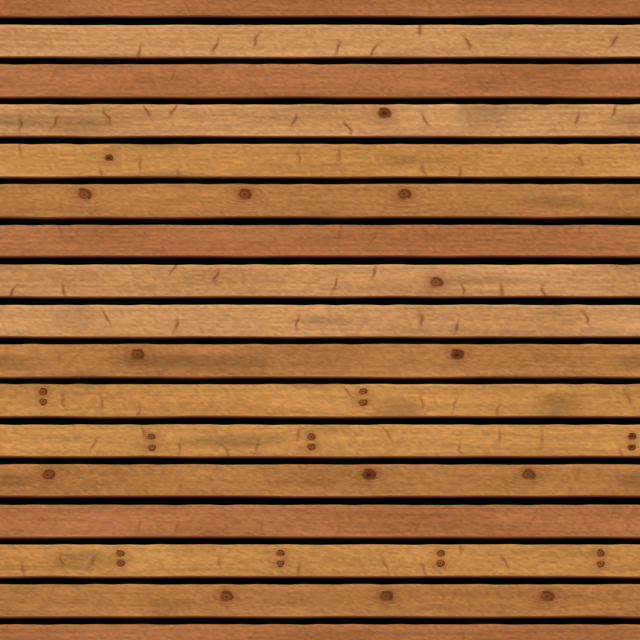
This texture is drawn by a three.js fragment shader. Its source:

```glsl
// Sixteen horizontal timber slats with black gaps, in four wood tones.
// Each slat gets wrapped noise grain, knots on a four-slot lattice that bend
// the grain, short slanted resin marks, and a dark underside edge.
varying vec2 vUv;

#define ROWS 16.0
#define ROW_SHIFT 0.47
#define HALF_GAP 0.078
#define EDGE_SOFT 0.022
#define KNOT_SLOTS 4.0
#define MARK_SLOTS 16.0
#define GRAIN 0.15
#define FLECK 0.13
// Slat numbers of each tone, counted upward; the rest are golden
#define RED_ROWS vec4(2.0, 9.0, 13.0, 15.0)
#define LIGHT_ROWS vec4(7.0, 8.0, 12.0, 14.0)
#define BROWN_ROWS vec4(0.0, 3.0, 6.0, 10.0)

const vec3 GOLDEN = vec3(0.75, 0.525, 0.285);
const vec3 LIGHT = vec3(0.765, 0.55, 0.345);
const vec3 BROWN = vec3(0.685, 0.46, 0.255);
const vec3 RED = vec3(0.665, 0.42, 0.25);
const vec3 UNDERSIDE = vec3(0.36, 0.16, 0.07);
const vec3 KNOT = vec3(0.41, 0.20, 0.09);
const vec3 CORE = vec3(0.18, 0.04, 0.02);
const vec3 GAP = vec3(0.01, 0.01, 0.0);

float hash(vec2 p) {
  return fract(sin(dot(p, vec2(127.1, 311.7))) * 43758.5);
}

// Value noise that wraps along x after the given whole period
float noise(vec2 p, float period) {
  vec2 i = floor(p), f = fract(p);
  f = f * f * (3.0 - 2.0 * f);
  vec2 c = mod(i.x + vec2(0.0, 1.0), period);
  return mix(mix(hash(vec2(c.x, i.y)), hash(vec2(c.y, i.y)), f.x),
             mix(hash(vec2(c.x, i.y + 1.0)), hash(vec2(c.y, i.y + 1.0)), f.x), f.y);
}

// Noise over one slat: whole frequency along x, any frequency across
float slatNoise(vec2 p, vec2 freq, float seed) {
  return noise(vec2(p.x * freq.x, p.y * freq.y + seed * 37.0), freq.x);
}

float inRows(float id, vec4 rows) {
  return float(any(lessThan(abs(rows - id), vec4(0.5))));
}

float gauss(vec2 d) {
  return exp(-dot(d, d));
}

void main() {
  float row = vUv.y * ROWS - ROW_SHIFT;
  float id = mod(floor(row), ROWS);
  vec2 p = vec2(vUv.x, fract(row));
  float red = inRows(id, RED_ROWS);
  float light = inRows(id, LIGHT_ROWS);
  float brown = inRows(id, BROWN_ROWS);
  float golden = 1.0 - red - light - brown;

  // Knot lattice, with distances in canvas units
  float s = p.x * KNOT_SLOTS + hash(vec2(id, 3.0));
  vec2 slot = vec2(mod(floor(s), KNOT_SLOTS), id + 40.0);
  float knotY = mix(0.45, 0.7, hash(vec2(id, 8.0)));
  vec2 d = vec2((fract(s) - 0.5) / KNOT_SLOTS, (p.y - knotY) / ROWS);
  float chance = 0.72 * brown + 0.75 * golden + 0.12 * light;
  float present = step(hash(slot), chance);
  float pairUp = golden * step(0.35, hash(vec2(id, 12.0)));
  vec2 k = vec2(d.x, mix(d.y, abs(d.y) - 0.008, pairUp));
  k += 0.0025 * (vec2(slatNoise(p, vec2(90.0, 5.0), id),
                      slatNoise(p, vec2(80.0, 6.0), id + 20.0)) - 0.5);
  float radius = mix(0.0105, 0.0065, golden);
  float r = length(k * vec2(0.85, 1.1)) / radius;

  // Grain is drawn out around a knot and merges into its arching rings
  float bend = present * gauss(d / vec2(0.045, 0.03));
  vec2 g = vec2(p.x, p.y - 0.6 * bend * (p.y - knotY));
  g.y += 0.09 * (slatNoise(p, vec2(7.0, 1.5), id + 60.0) - 0.5);
  float lines = 0.6 * slatNoise(g, vec2(9.0, 13.0), id)
              + 0.4 * slatNoise(g, vec2(28.0, 21.0), id + 17.0) - 0.5;
  float rings = 0.5 * sin(length(d * vec2(0.38, 1.0)) * 1500.0 + 5.0 * lines);
  lines = mix(lines, rings, 0.4 * bend * (0.4 + 0.6 * brown));
  float blotch = slatNoise(p, vec2(6.0, 1.6), id + 80.0) - 0.5;
  float fleck = slatNoise(vec2(p.x + 0.03 * p.y, p.y), vec2(170.0, 17.0), id) - 0.5;

  vec3 wood = GOLDEN * golden + LIGHT * light + BROWN * brown + RED * red;
  wood *= 1.0 + GRAIN * lines + FLECK * fleck + 0.11 * blotch;
  wood *= 1.0 + vec3(0.0, 0.035, 0.08) * blotch;
  // Weathered patches along the grain
  float patchy = slatNoise(p, vec2(8.0, 2.0), id + 110.0);
  wood *= 1.0 - 0.16 * smoothstep(0.65, 0.95, patchy) * (1.0 - 0.6 * red);

  // Slanted resin marks
  float m = p.x * MARK_SLOTS;
  vec2 cell = vec2(mod(floor(m), MARK_SLOTS), id + 70.0);
  float tilt = hash(cell + 5.0) - 0.5;
  vec2 q = vec2((fract(m) - 0.5 - 0.4 * tilt) / MARK_SLOTS,
                (p.y - mix(0.15, 0.85, hash(cell + 9.0))) / ROWS);
  q.x += 1.3 * tilt * q.y + 0.006 * (slatNoise(p, vec2(60.0, 7.0), id) - 0.5);
  float mark = gauss(q / vec2(0.0028, 0.011)) * step(0.5, hash(cell));
  wood = mix(wood, KNOT, mark * (0.5 * light + 0.35 * golden + 0.12 * brown + 0.2 * red));

  // Knot halo, body with rings, dark rim and core
  float body = present * (1.0 - smoothstep(0.65, 1.05, r));
  wood = mix(wood, KNOT, 0.3 * present * exp(-r * r * 0.35));
  wood = mix(wood, KNOT, body * (0.5 + 0.15 * sin(r * 14.0)));
  float rim = gauss(vec2((r - 0.8) * 5.0, 0.0)) * step(0.0, k.x + k.y);
  float darkKnot = step(0.75, hash(slot + 6.0));
  wood = mix(wood, CORE, present * (0.35 * rim + (0.15 + 0.5 * darkKnot) * exp(-r * r * 4.0)));

  // Uneven sawn edges, shaded underside, pale upper lip
  float low = HALF_GAP + 0.025 * (hash(vec2(id, 21.0)) - 0.5)
            + 0.025 * (slatNoise(vec2(p.x, 0.0), vec2(13.0, 1.0), id) - 0.5);
  float high = 1.0 - HALF_GAP + 0.025 * (hash(vec2(id, 22.0)) - 0.5)
             + 0.02 * (slatNoise(vec2(p.x, 0.0), vec2(40.0, 1.0), id + 30.0) - 0.5);
  wood = mix(UNDERSIDE, wood, smoothstep(low + 0.015, low + 0.075, p.y));
  float lip = gauss(vec2((p.y - high + 0.045) / 0.025, 0.0));
  wood += vec3(0.07, 0.05, 0.04) * lip * (0.4 + 0.6 * light);
  float slat = smoothstep(low - EDGE_SOFT, low + EDGE_SOFT, p.y)
             * (1.0 - smoothstep(high - EDGE_SOFT, high + EDGE_SOFT, p.y));
  gl_FragColor = vec4(mix(GAP, wood, slat), 1.0);
}
```
